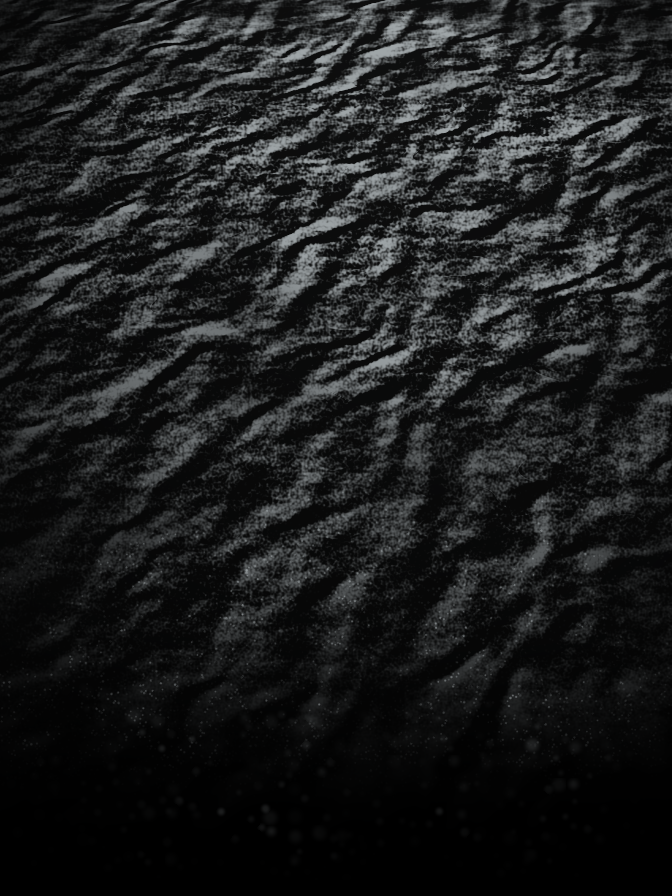
Reproduce this texture procedurally as a Shadertoy shader.

```glsl
// Dark, wet, rippled ground seen at a low angle and lit from the far end.
// Broken ripples and crossing lumps in perspective are shaded by slope, then
// given fine grain, creases, bright grit and a falloff into black.

float hash(vec2 p) {
    vec3 v = fract(p.xyx * vec3(0.1031, 0.1030, 0.0973));
    v += dot(v, v.yzx + 33.33);
    return fract((v.x + v.y) * v.z);
}

float corner(vec2 cell, vec2 offset) {
    float angle = 6.2832 * hash(cell);
    return dot(vec2(cos(angle), sin(angle)), offset);
}

// Gradient noise around one half
float noise(vec2 p) {
    vec2 i = floor(p), f = fract(p), e = vec2(1, 0);
    vec2 u = f * f * f * (f * (f * 6.0 - 15.0) + 10.0);
    float low = mix(corner(i, f), corner(i + e, f - e), u.x);
    float high = mix(corner(i + e.yx, f - e.yx), corner(i + 1.0, f - 1.0), u.x);
    return 0.5 + mix(low, high, u.y);
}

// Screen position to ground plane; one unit is about one ripple
vec2 toGround(vec2 p) {
    return vec2(9.5 * (p.x - 0.375), 20.5) / (1.7 - p.y) + 40.0;
}

// Short jagged ripples joined by lumps along and across them
float relief(vec2 q, float focus) {
    float warp = 0.9 * noise(q * 0.6) + 0.4 * noise(q * 1.6 + 7.0);
    warp += 0.12 * noise(q * 4.3 + 29.0);
    float across = q.y - 1.3 * q.x + warp;
    float phase = 6.2832 * across;
    float ripple = sin(phase + 0.6 * sin(phase));
    float strength = mix(0.02, 0.18, smoothstep(0.35, 0.75, noise(q * 1.5 + 31.0)));
    vec2 lump = vec2(q.x * 2.0, across * 0.95);
    float h = strength * ripple + 0.55 * noise(lump + 3.0);
    h += 0.17 * noise(lump * 2.1 + 11.0);
    h += 0.55 * noise(vec2(q.x * 1.7, q.y * 1.05 + 0.35 * q.x) + 5.0);
    return h + focus * (0.12 * noise(q * vec2(5.0, 4.2)) + 0.04 * noise(q * 11.0));
}

// Soft wrinkles, light on one side and dark on the other
float creases(vec2 q) {
    vec2 bend = vec2(noise(q * 3.0), noise(q * 3.0 + 19.0));
    float v = (noise(q * vec2(2.2, 1.8) + 0.7 * bend) - 0.5) / 0.05;
    return v * exp(-v * v) * smoothstep(0.45, 0.7, noise(q * 1.7 + 53.0));
}

// Scattered dots, one per cell at most
float grit(vec2 p, float cells, float radius, float soft, float share) {
    vec2 id = floor(p * cells), f = fract(p * cells);
    vec2 centre = 0.5 + 0.5 * (vec2(hash(id + 5.0), hash(id + 71.0)) - 0.5);
    float size = radius * mix(0.6, 1.2, hash(id + 23.0));
    float dotShape = 1.0 - smoothstep(size - soft, size + soft, length(f - centre));
    return dotShape * step(1.0 - share, hash(id)) * hash(id + 113.0);
}

void mainImage(out vec4 fragColor, in vec2 fragCoord) {
    vec2 p = fragCoord / iResolution.y;
    p.x += 0.375 - 0.5 * iResolution.x / iResolution.y;
    vec2 q = toGround(p);
    float focus = smoothstep(0.1, 0.32, p.y) * (1.0 - 0.6 * smoothstep(0.86, 1.0, p.y));

    // Slope towards the far light
    vec2 toLight = vec2(-0.3, 0.93) * 0.025;
    float facing = (relief(q - toLight, focus) - relief(q + toLight, focus)) / 0.05;

    // Leathery grain in three sizes
    mat2 turn = mat2(0.8, 0.6, -0.6, 0.8);
    float grain = 1.7 * (noise(p * 330.0) - 0.5);
    grain += 1.2 * (noise(turn * p * 215.0) - 0.5);
    grain += 0.7 * (noise(turn * turn * p * 110.0) - 0.5);
    facing += focus * (grain + 1.1 * creases(q));

    // Light pool: far and central, fading to the sides and the near edge
    float side = p.x - 0.44;
    float pool = 1.05 * smoothstep(-0.06, 0.95, p.y) * exp(-5.0 * side * side);
    pool *= smoothstep(0.02, 0.26, p.y);
    pool *= 1.0 - 0.6 * smoothstep(0.36, 0.6, length(p - vec2(0.4, 0.6)));
    pool += 0.22 * exp(-28.0 * dot(p - vec2(0.43, 0.92), p - vec2(0.43, 0.92)));

    float lit = smoothstep(-1.0, 3.3, facing);
    lit *= 0.65 + 0.7 * noise(q * 0.6 + 87.0);
    float value = pool * (0.03 + lit) + 0.02 * smoothstep(0.05, 0.35, p.y);

    // Sharp grit on the near slopes, blurred spots at the very front
    float near = smoothstep(0.1, 0.24, p.y) * (1.0 - smoothstep(0.3, 0.62, p.y));
    float clusters = smoothstep(0.4, 0.8, noise(q * 1.6 + 61.0));
    float inside = 1.0 - smoothstep(0.2, 0.38, abs(p.x - 0.37));
    float specks = grit(p, 140.0, 0.16, 0.14, 0.12) + grit(turn * p + 3.7, 240.0, 0.28, 0.22, 0.3);
    value += 0.3 * near * specks * (0.1 + 0.3 * clusters + 1.4 * lit) * mix(0.4, 1.0, inside);
    float front = smoothstep(0.01, 0.1, p.y) * (1.0 - smoothstep(0.16, 0.26, p.y));
    float blurs = grit(p, 38.0, 0.23, 0.18, 0.4) + grit(turn * p + 1.3, 62.0, 0.24, 0.18, 0.4);
    value += 0.1 * front * inside * blurs * (0.3 + clusters);

    // Soft shoulder and a faint cool tint
    value = 0.92 * value / (1.0 + 0.5 * value * value);
    fragColor = vec4(clamp(value * vec3(0.96, 1.0, 1.015), 0.0, 1.0), 1.0);
}
```
